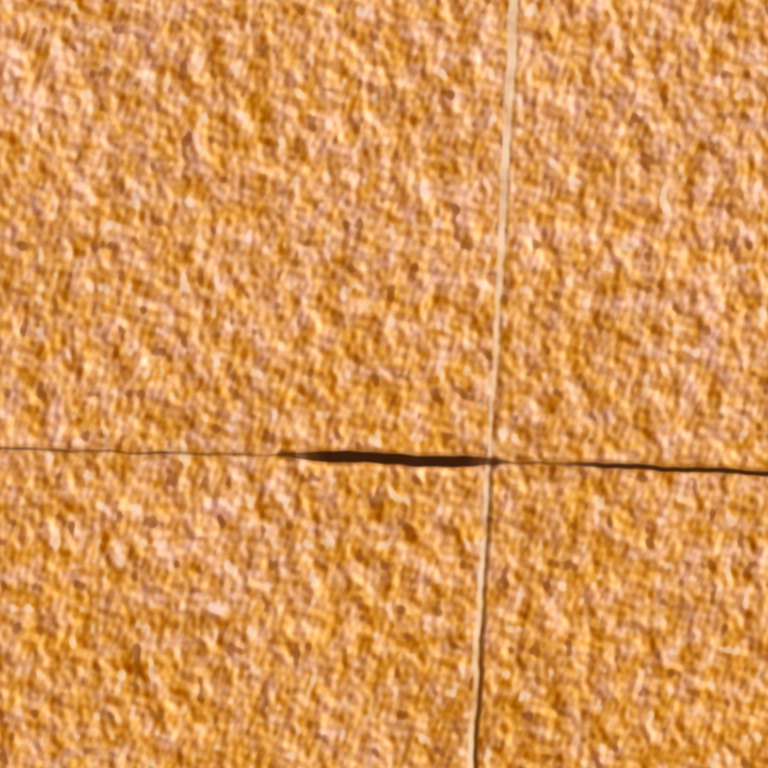
This texture is drawn by a Shadertoy shader. Its source:

```glsl
// Four rough ochre sandstone blocks meeting at a thin, worn cross of joints.

vec2 randomGradient(vec2 cell) {
    vec3 q = fract(cell.xyx * vec3(0.1031, 0.1030, 0.0973));
    q += dot(q, q.yzx + 33.33);
    float angle = 6.2832 * fract((q.x + q.y) * q.z);
    return vec2(cos(angle), sin(angle));
}

float gradientNoise(vec2 p) {
    vec2 i = floor(p), f = p - i;
    vec2 u = f * f * f * (f * (f * 6.0 - 15.0) + 10.0);
    vec2 e = vec2(1.0, 0.0);
    float low = mix(dot(randomGradient(i), f),
                    dot(randomGradient(i + e), f - e), u.x);
    float high = mix(dot(randomGradient(i + e.yx), f - e.yx),
                     dot(randomGradient(i + 1.0), f - 1.0), u.x);
    return mix(low, high, u.y);
}

// Grain height: slanted octaves, slightly taller than wide
float grainHeight(vec2 p) {
    p = mat2(1.0, 0.25, -0.3, 0.8) * p;
    float height = 0.0, amplitude = 1.0, frequency = 28.0;
    for (int octave = 0; octave < 3; octave++) {
        height += amplitude * gradientNoise(p * frequency + 17.0 * float(octave));
        amplitude *= 0.65;
        frequency *= 1.9;
    }
    return height;
}

// Soft-edged band covering |d| < halfWidth
float band(float d, float halfWidth, float blur) {
    return 1.0 - smoothstep(halfWidth - blur, halfWidth + blur, abs(d));
}

void mainImage(out vec4 fragColor, in vec2 fragCoord) {
    vec2 uv = fragCoord / iResolution.xy;
    float pixel = 1.0 / iResolution.y;
    float blur = max(0.0022, pixel);

    // Joint centre lines, leaning and slightly wavy
    float wobble = 0.004 * gradientNoise(uv * 14.0) + 0.002 * gradientNoise(uv * 45.0);
    float below = 0.415 - 0.018 * uv.x - 0.013 * uv.x * uv.x;
    float across = uv.y - below + wobble;
    float side = uv.x - 0.637 - 0.054 * (uv.y - 0.4) + wobble;
    float upper = smoothstep(-0.004, 0.004, across);

    // Side-lit grain
    float height = grainHeight(uv);
    float relief = height - grainHeight(uv + vec2(0.0055, 0.0035));

    // Golden and pink mineral stains, drifting to gold near the bottom
    float stain = 0.52 + 0.9 * gradientNoise(uv * 34.0 + 40.0)
                + 0.5 * gradientNoise(uv * 75.0 + 9.0)
                + 0.35 * gradientNoise(uv * 5.0 + 3.0)
                + 0.2 * height + 0.22 * (uv.y - 0.5);
    vec3 color = mix(vec3(0.83, 0.53, 0.15), vec3(0.90, 0.66, 0.50), clamp(stain, 0.0, 1.15));
    color += relief * vec3(0.38, 0.42, 0.38);
    color += 0.05 * gradientNoise(uv * 8.0 + 70.0);

    // Pale flecks and brown pits
    float fleck = gradientNoise(uv * vec2(48.0, 36.0) + 90.0) + 0.5 * relief;
    color = mix(color, vec3(0.96, 0.83, 0.76), 0.6 * smoothstep(0.28, 0.6, fleck));
    color = mix(color, vec3(0.55, 0.30, 0.12), 0.55 * smoothstep(0.28, 0.6, -fleck));

    // Upright joint: pale worn edge above, lit lip with a shadow below
    float wear = 0.75 + 0.7 * gradientNoise(vec2(uv.y * 18.0, 5.0));
    float paleWidth = mix(0.0035, 0.0025 + 0.004 * smoothstep(0.4, 1.0, uv.y), upper);
    float lip = band(side + 0.003 * (1.0 - upper), paleWidth, 1.4 * blur);
    float gap = band(side - mix(0.004, 0.007, upper), 0.0035, 1.6 * blur);
    float gapDepth = mix(0.55 + 0.35 * smoothstep(0.3, 0.05, uv.y), 0.25, upper);
    color = mix(color, vec3(0.38, 0.19, 0.03), gap * gapDepth);
    color = mix(color, vec3(0.97, 0.83, 0.70), lip * clamp(wear, 0.3, 0.95));

    // Level joint: faint at left, open in the middle, thin at right
    float open = smoothstep(0.35, 0.43, uv.x) * (1.0 - smoothstep(0.60, 0.67, uv.x));
    float thin = smoothstep(0.68, 0.80, uv.x);
    float depth = max(max(open, 0.9 * thin), 0.38 + 0.5 * gradientNoise(vec2(uv.x * 22.0, 2.0)));
    float crackWidth = 0.0018 + 0.0050 * open + 0.0010 * thin;
    float rim = band(across - 0.001, crackWidth + 0.003, 2.0 * blur);
    color = mix(color, vec3(0.56, 0.31, 0.07), rim * depth * 0.65);
    color = mix(color, vec3(0.20, 0.09, 0.03), band(across, crackWidth, blur) * depth * 0.92);

    // Lit lower edge and dark chips where the joint opens and crosses
    color += 0.09 * open * band(across + 0.014, 0.003, 2.0 * blur);
    float chip = 1.0 - smoothstep(0.003, 0.015, length(vec2(side - 0.006, across * 1.4)));
    chip = max(chip, 0.7 - 0.7 * smoothstep(0.002, 0.010, length(vec2(uv.x - 0.368, across))));
    color = mix(color, vec3(0.27, 0.13, 0.04), 0.75 * chip);

    fragColor = vec4(clamp(color, 0.0, 1.0), 1.0);
}
```
